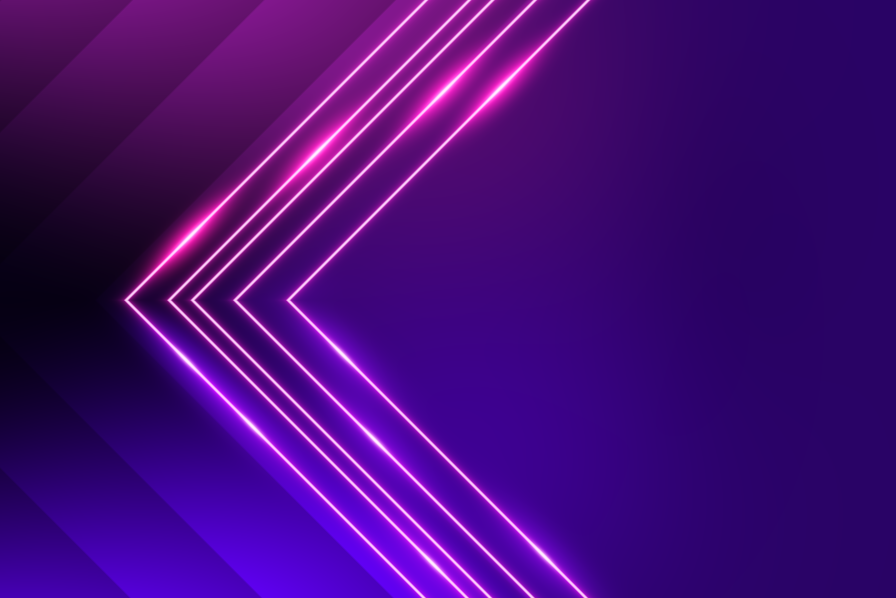
Write a WebGL 1 fragment shader that draws this background.

```glsl
precision highp float;
uniform vec2 u_resolution;

#define MID_Y 0.498
#define CORE_HALF 0.0021
#define HALO_FALLOFF 0.0055
#define BAND_WIDTH 0.22
#define BAND_EDGE 0.162
#define NIGHT vec3(0.02, 0.0, 0.07)
#define INDIGO vec3(0.16, 0.012, 0.395)
#define MAGENTA vec3(0.45, 0.08, 0.49)
#define VIOLET vec3(0.33, 0.0, 0.84)
#define NEON vec3(0.92, 0.08, 0.68)
#define HOT_PINK vec3(1.0, 0.07, 0.62)
#define CORE vec3(1.0, 0.87, 1.0)

const float NONE = 9.0;

// Per line: tip x, upper flare offset, two lower flare offsets
vec4 lineLayout(int i) {
  if (i == 0) return vec4(0.211, 0.107, 0.100, 0.211);
  if (i == 1) return vec4(0.283, 0.248, 0.440, NONE);
  if (i == 2) return vec4(0.322, NONE, NONE, NONE);
  if (i == 3) return vec4(0.393, 0.350, 0.234, NONE);
  return vec4(0.482, 0.355, 0.090, 0.426);
}

float blob(vec2 offset, vec2 radius) {
  vec2 q = offset / radius;
  return exp(-dot(q, q));
}

// Offset from a flare as (along, across) its arm
vec2 armOffset(vec2 folded, float tip, float reach) {
  vec2 d = folded - vec2(tip + reach, reach);
  return vec2(d.x + d.y, d.x - d.y) * 0.7071;
}

vec3 screen(vec3 base, vec3 light) {
  return 1.0 - (1.0 - base) * (1.0 - clamp(light, 0.0, 1.0));
}

vec3 backdrop(vec2 p, float upper, float chevron) {
  float height = abs(p.y - MID_Y) * 2.0;

  // Left: dark centre opening into magenta above and violet below
  float lift = smoothstep(0.0, 1.15, height * 0.75 + max(p.x, 0.0) * 0.75);
  vec3 left = mix(NIGHT, mix(VIOLET, MAGENTA, upper), lift);
  float saw = fract((chevron - BAND_EDGE) / BAND_WIDTH);
  left *= mix(0.88, 1.14, 1.0 - min(saw, (1.0 - saw) * 50.0));

  // Right: indigo with soft purple and violet haze
  vec3 right = INDIGO;
  right = mix(right, vec3(0.13, 0.0, 0.35), 0.8 * blob(p - vec2(1.17, 0.55), vec2(0.18, 0.35)));
  right = mix(right, vec3(0.35, 0.05, 0.43), 0.9 * blob(p - vec2(0.72, 0.88), vec2(0.36, 0.42)));
  right = mix(right, vec3(0.26, 0.0, 0.62), 0.8 * blob(p - vec2(0.78, 0.22), vec2(0.36, 0.34)));

  return mix(left, right, smoothstep(0.2, 0.5, chevron));
}

void main() {
  vec2 p = gl_FragCoord.xy / u_resolution.y;
  float pixel = 1.0 / u_resolution.y;
  float v = p.y - MID_Y;
  float upper = smoothstep(-0.06, 0.06, v);
  vec2 folded = vec2(p.x, abs(v));
  float chevron = folded.x - folded.y;

  vec3 color = backdrop(p, upper, chevron);
  vec3 glow = vec3(0.0);
  float core = 0.0;
  float spark = 0.0;

  for (int i = 0; i < 5; i++) {
    vec4 layout_ = lineLayout(i);
    float dist = abs(chevron - layout_.x) * 0.7071;

    // Neon tube
    core = max(core, 1.0 - smoothstep(CORE_HALF - pixel, CORE_HALF + pixel, dist));
    glow += NEON * 0.85 * exp(-dist / HALO_FALLOFF);

    // Pink flare on the upper arm
    vec2 a = armOffset(folded, layout_.x, layout_.y);
    glow += HOT_PINK * 0.85 * upper * blob(a, vec2(0.085, 0.023));
    spark += upper * blob(a, vec2(0.035, 0.005));

    // Violet flares on the lower arm
    for (int k = 0; k < 2; k++) {
      vec2 b = armOffset(folded, layout_.x, k == 0 ? layout_.z : layout_.w);
      glow += vec3(0.36, 0.02, 0.85) * 0.6 * (1.0 - upper) * blob(b, vec2(0.12, 0.035));
      spark += (1.0 - upper) * blob(b, vec2(0.03, 0.005));
    }
  }

  color = screen(color, glow);
  color = mix(color, CORE, core * 0.92);
  color = screen(color, vec3(1.0, 0.88, 0.97) * spark * 0.8);
  gl_FragColor = vec4(color, 1.0);
}
```
